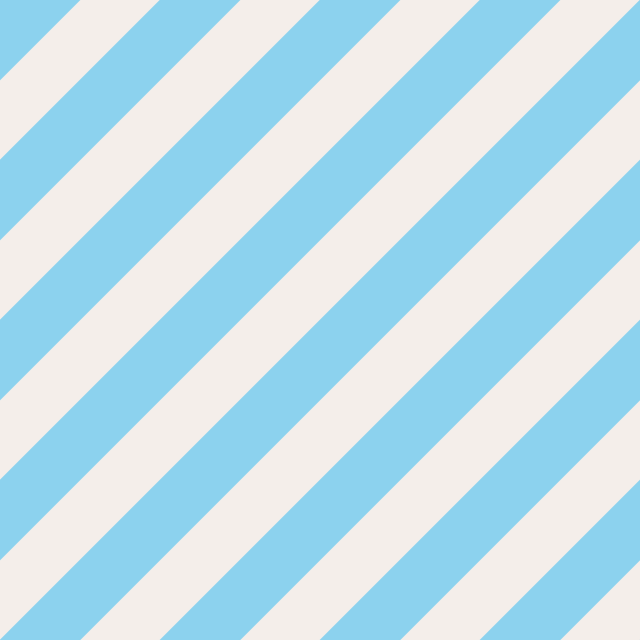
Write a WebGL 2 fragment shader that draws this pattern.

```glsl
#version 300 es
precision highp float;
// Even diagonal stripes in sky blue on warm white, rising to the right.

#define REPEATS 4.0        // stripes across and down, a whole number so it tiles
#define STRIPE_SHARE 0.505 // blue part of one repeat
#define STRIPE_CENTER 0.25 // middle of the blue part within one repeat
#define SKY_BLUE vec3(0.55, 0.824, 0.933)
#define WARM_WHITE vec3(0.955, 0.932, 0.918)

uniform vec2 u_resolution;
out vec4 fragColor;

// Signed distance to the stripe edge in repeats, negative inside.
float stripeDistance(float phase) {
    float fromCenter = abs(fract(phase - STRIPE_CENTER + 0.5) - 0.5);
    return fromCenter - 0.5 * STRIPE_SHARE;
}

void main() {
    vec2 uv = gl_FragCoord.xy / u_resolution;

    // Constant along the rising diagonal
    float phase = REPEATS * (uv.x - uv.y);

    // Edge smoothing over one pixel measured across the stripe
    float pixelWidth = REPEATS * length(1.0 / u_resolution);
    float coverage = clamp(0.5 - stripeDistance(phase) / pixelWidth, 0.0, 1.0);

    fragColor = vec4(mix(WARM_WHITE, SKY_BLUE, coverage), 1.0);
}
```
